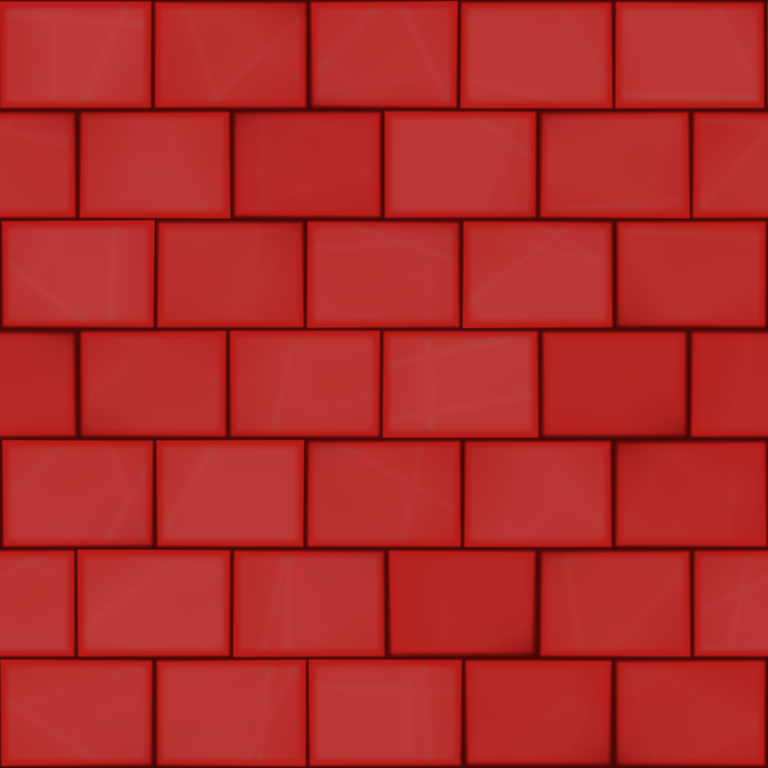
Write a WebGL 1 fragment shader that draws this texture.

```glsl
precision highp float;

uniform vec2 u_resolution;

const vec2 BRICKS = vec2(5.0, 7.0);        // repeats across and down
const float JOINT_JITTER = 0.018;          // sideways shift, in brick widths
const float JOINT_NARROW = 0.0042;         // joint falloff beside high bricks
const float JOINT_WIDE = 0.0085;           // joint falloff beside low bricks
const float BEVEL = 0.019;                 // distance at which the face begins
const float CREASE_WIDTH = 0.0055;
const float FACET_SLOPE = 7.0;
const float CORNER_SHADE = 0.35;
const vec3 JOINT_COLOR = vec3(0.28, 0.025, 0.02);
const vec3 BEVEL_COLOR = vec3(0.72, 0.105, 0.09);
const vec3 LOW_COLOR = vec3(0.71, 0.14, 0.13);
const vec3 HIGH_COLOR = vec3(0.735, 0.23, 0.225);
const vec3 WORN_COLOR = vec3(0.58, 0.30, 0.25);

float hash(vec2 cell, float seed) {
  vec2 wrapped = mod(cell, BRICKS);
  return fract(sin(dot(wrapped, vec2(12.99, 78.23)) + seed * 37.72) * 4375.85);
}

float bump(float x) {
  return exp(-x * x);
}

// Offset of the upright joint at the left of a cell
float jointShift(vec2 cell) {
  return (hash(cell, 1.0) - 0.5) * 2.0 * JOINT_JITTER;
}

// Slow unevenness that tiles over the canvas
float clouds(vec2 uv) {
  vec2 a = uv * 6.28319;
  return 0.5 * sin(a.x * 4.0 + 2.0 * sin(a.y * 3.0))
       + 0.5 * sin(a.y * 7.0 + 1.5 * sin(a.x * 5.0));
}

// x: tone lost on the sloping facets, y: strength of the creases
vec2 facets(vec2 p, vec2 cell) {
  float slope = 0.0;
  float crease = 0.0;
  for (int i = 0; i < 3; i++) {
    float seed = 10.0 + float(i) * 3.0;
    float angle = 6.28319 * hash(cell, seed);
    float reach = mix(0.025, 0.065, hash(cell, seed + 1.0));
    float side = dot(p, vec2(cos(angle), sin(angle))) - reach;
    slope = max(slope, side);
    crease = max(crease, bump(side / CREASE_WIDTH) * hash(cell, seed + 2.0));
  }
  return vec2(slope * FACET_SLOPE, crease);
}

vec3 brick(vec2 uv) {
  // Running bond: odd rows move by half a brick
  vec2 grid = uv * BRICKS;
  grid.x += 0.5 * mod(floor(grid.y), 2.0);
  vec2 cell = floor(grid);
  float across = grid.x - cell.x;
  float before = step(across, jointShift(cell));
  float after = step(1.0 + jointShift(cell + vec2(1.0, 0.0)), across);
  cell.x += after - before;

  // Distances to the four sides in canvas units
  vec2 lowSide = vec2(cell.x + jointShift(cell), cell.y);
  vec2 highSide = vec2(cell.x + 1.0 + jointShift(cell + vec2(1.0, 0.0)), cell.y + 1.0);
  vec2 toLow = (grid - lowSide) / BRICKS;
  vec2 toHigh = (highSide - grid) / BRICKS;
  vec2 edge = max(min(toLow, toHigh), 0.0);
  vec2 p = 0.5 * (toLow - toHigh);
  vec2 halfSize = 0.5 * (toLow + toHigh);

  // Height sets the tone and the joint width; tilt makes joints taper
  float height = hash(cell, 2.0);
  vec2 tilt = vec2(hash(cell, 3.0), hash(cell, 4.0)) - 0.5;
  float taper = 1.0 + dot(p / halfSize, tilt) * 0.6;
  float falloff = mix(JOINT_WIDE, JOINT_NARROW, height) * taper;

  // Face with soft facets and creases
  vec2 facet = facets(p, cell);
  float tone = 0.12 + 0.85 * height - facet.x + 0.06 * clouds(uv);
  tone += facet.y * mix(0.08, 0.25, height);
  vec3 face = mix(LOW_COLOR, HIGH_COLOR, clamp(tone, 0.0, 1.1));

  // Rounded bevel, pale crest and worn spots where creases reach it
  vec2 inner = smoothstep(vec2(0.003), vec2(BEVEL), edge);
  vec3 color = mix(BEVEL_COLOR, face, inner.x * inner.y);
  float crest = bump((min(edge.x, edge.y) - 0.75 * BEVEL) / 0.004);
  color = mix(color, HIGH_COLOR, crest * height * 0.3);
  color = mix(color, WORN_COLOR, crest * facet.y * height * 0.4);

  // Shade cast into one corner of low bricks
  vec2 corner = halfSize * sign(tilt);
  float shade = exp(-length((p - corner) * vec2(0.8, 1.2)) / 0.022);
  color *= 1.0 - CORNER_SHADE * (1.0 - height) * shade;

  // Dark joint
  vec2 rise = smoothstep(vec2(0.0), vec2(falloff), edge);
  return mix(JOINT_COLOR, color, rise.x * rise.y);
}

void main() {
  gl_FragColor = vec4(brick(gl_FragCoord.xy / u_resolution), 1.0);
}
```
